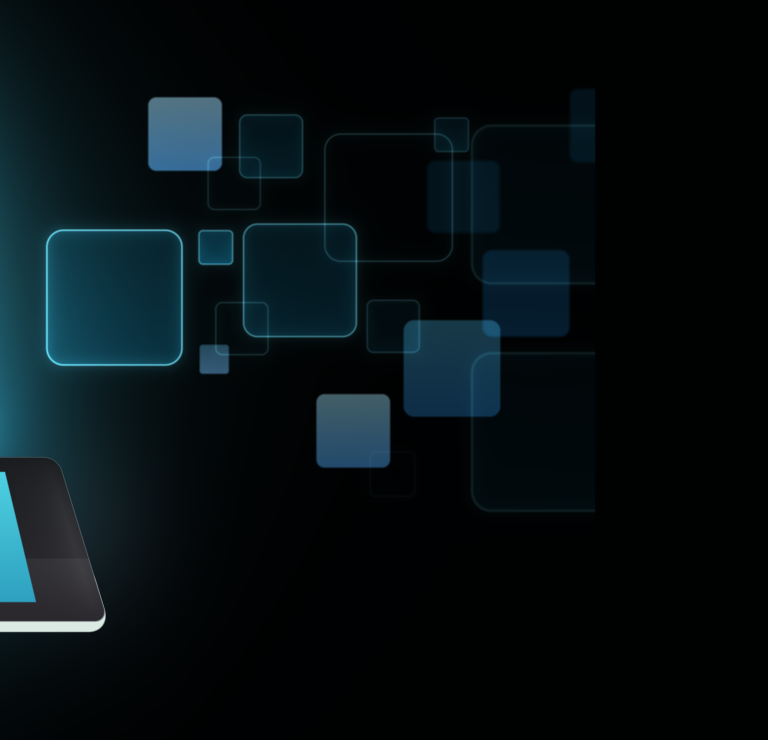
Write a WebGL 1 fragment shader that draws this background.

```glsl
precision highp float;
// Glowing rounded glass tiles drifting right from a tablet corner in teal light.
uniform vec2 u_resolution;

const vec3 TEAL = vec3(0.10, 0.28, 0.32);
const vec3 RIM = vec3(0.38, 0.66, 0.70);
const vec3 GLASS = vec3(0.02, 0.15, 0.20);
const float ASPECT = 0.966;      // design height in units of width
const float TILE_LIMIT = 0.775;  // right end of the tile field

float roundBox(vec2 p, vec2 halfSize, float radius) {
  vec2 q = abs(p) - halfSize + radius;
  return length(max(q, 0.0)) + min(max(q.x, q.y), 0.0) - radius;
}

float cover(float d, float soft) {
  return 1.0 - smoothstep(-soft, soft, d);
}

// Solid tile with a vertical gradient
vec3 panel(vec2 p, vec2 center, float size, vec3 low, vec3 high, float soft) {
  vec2 q = p - center;
  float d = roundBox(q, vec2(size), size * 0.22);
  float height = clamp(q.y / size * 0.5 + 0.5, 0.0, 1.0);
  return mix(low, high, height) * cover(d, soft);
}

// Transparent tile with a bright rim and a halo
vec3 glass(vec2 p, vec2 center, float size, float fill, float rim, float soft) {
  vec2 q = p - center;
  float d = roundBox(q, vec2(size), size * 0.25);
  float line = cover(abs(d) - 0.0012, soft);
  float halo = exp(-abs(d) / 0.008);
  float shade = 0.9 - 0.2 * q.y / size;
  return GLASS * fill * shade * cover(d, soft)
       + RIM * rim * line * 0.8 + TEAL * rim * halo * 0.45;
}

// Light spilling in from the left
vec3 backdrop(vec2 p) {
  float rise = (p.y - 0.55) / 0.34;
  vec2 hot = (p - vec2(-0.02, 0.40)) / vec2(0.06, 0.09);
  vec2 haze = (p - vec2(0.10, 0.27)) / vec2(0.11, 0.13);
  return vec3(0.0, 0.003, 0.005)
       + TEAL * exp(-p.x / 0.115 - rise * rise)
       + vec3(0.05, 0.22, 0.28) * exp(-length(hot))
       + vec3(0.06, 0.075, 0.085) * exp(-dot(haze, haze));
}

vec3 glassTiles(vec2 p, float px) {
  vec3 c = glass(p, vec2(0.149, 0.5775), 0.088, 0.85, 0.90, px);
  c += glass(p, vec2(0.3906, 0.600), 0.0735, 0.65, 0.55, px);
  c += glass(p, vec2(0.353, 0.775), 0.041, 0.55, 0.28, px);
  c += glass(p, vec2(0.281, 0.643), 0.022, 1.30, 0.50, px);
  c += glass(p, vec2(0.588, 0.790), 0.022, 0.45, 0.18, px);
  c += glass(p, vec2(0.512, 0.540), 0.034, 0.28, 0.20, px);
  c += glass(p, vec2(0.305, 0.7265), 0.034, 0.03, 0.18, px);
  c += glass(p, vec2(0.315, 0.537), 0.034, 0.05, 0.20, px);
  c += glass(p, vec2(0.506, 0.708), 0.083, 0.02, 0.24, px);
  c += glass(p, vec2(0.511, 0.347), 0.029, 0.01, 0.04, px);
  // Two large tiles cut by the end of the field
  for (int i = 0; i < 2; i++) {
    vec2 center = vec2(0.7175, 0.699 - 0.297 * float(i));
    c += glass(p, center, 0.103, 0.20, 0.18, px * 1.8);
  }
  return c;
}

vec3 solidTiles(vec2 p, float px) {
  float soft = px * 1.5;
  vec3 c = panel(p, vec2(0.241, 0.791), 0.048,
                 vec3(0.20, 0.39, 0.56), vec3(0.32, 0.43, 0.48), soft);
  c += panel(p, vec2(0.460, 0.4035), 0.048,
             vec3(0.13, 0.28, 0.41), vec3(0.26, 0.36, 0.39), soft);
  c += panel(p, vec2(0.279, 0.497), 0.019,
             vec3(0.20, 0.33, 0.44), vec3(0.13, 0.24, 0.30), soft);
  c += panel(p, vec2(0.5885, 0.485), 0.063,
             vec3(0.05, 0.17, 0.27), vec3(0.09, 0.22, 0.27), soft);
  c += panel(p, vec2(0.685, 0.583), 0.0565,
             vec3(0.02, 0.11, 0.18), vec3(0.02, 0.09, 0.14), soft * 1.5);
  vec3 dim = vec3(0.01, 0.065, 0.095);
  c += panel(p, vec2(0.6035, 0.709), 0.047, dim, dim, soft * 2.0);
  c += panel(p, vec2(0.790, 0.802), 0.048, dim, dim, soft * 2.0);
  return c;
}

// Tablet corner: pale underside, dark bezel, lit screen
vec3 tablet(vec3 color, vec2 p, float px) {
  vec2 body = vec2(p.x + 0.306 * (p.y - 0.1615), p.y);
  vec2 display = vec2(p.x + 0.238 * (p.y - 0.18), p.y);
  float under = roundBox(body - vec2(-0.161, 0.190), vec2(0.30, 0.049), 0.03);
  float bezel = roundBox(body - vec2(-0.161, 0.262), vec2(0.30, 0.1075), 0.018);
  float screen = roundBox(display - vec2(-0.253, 0.265), vec2(0.30, 0.085), 0.001);
  float height = clamp((p.y - 0.155) / 0.215, 0.0, 1.0);
  vec3 metal = mix(vec3(0.17, 0.16, 0.18), vec3(0.10, 0.11, 0.12), height);
  metal += 0.10 * exp(-abs(body.x - 0.125) / 0.03) * height * (1.0 - height) * 3.0;
  metal += 0.04 * cover(p.y - 0.237, px) * smoothstep(0.155, 0.237, p.y);
  metal += vec3(0.22, 0.27, 0.27) * cover(abs(bezel) - 0.0008, px);
  vec3 lit = mix(vec3(0.16, 0.60, 0.73), vec3(0.32, 0.84, 0.90), height);
  color = mix(color, vec3(0.86, 0.92, 0.89), cover(under, px));
  color = mix(color, metal, cover(bezel, px));
  return mix(color, lit, cover(screen, px));
}

void main() {
  vec2 p = gl_FragCoord.xy / u_resolution * vec2(1.0, ASPECT);
  float px = 1.0 / u_resolution.x;
  vec3 tiles = glassTiles(p, px) + solidTiles(p, px);
  vec3 color = backdrop(p) + tiles * cover(p.x - TILE_LIMIT, px);
  gl_FragColor = vec4(tablet(color, p, px), 1.0);
}
```
